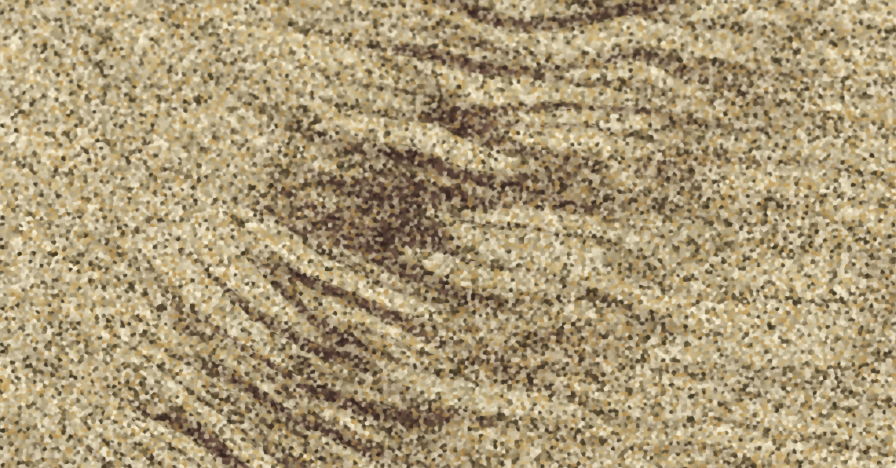
This texture is drawn by a WebGL 1 fragment shader. Its source:

```glsl
precision highp float;
// Pale beach sand of coloured grains, crossed by branching streaks of dark mineral.
uniform vec2 u_resolution;

vec3 hash3(vec2 p) {
  vec3 q = fract(p.xyx * vec3(0.1031, 0.1030, 0.0973));
  q += dot(q, q.yxz + 33.33);
  return fract((q.xxy + q.yzz) * q.zyx);
}

float slopeAt(vec2 cell, vec2 offset) {
  float angle = 6.2832 * hash3(cell + 71.0).x;
  return dot(vec2(cos(angle), sin(angle)), offset);
}

float gradientNoise(vec2 p) {
  vec2 i = floor(p), f = fract(p);
  vec2 u = f * f * f * (f * (f * 6.0 - 15.0) + 10.0);
  vec2 e = vec2(1.0, 0.0);
  return mix(mix(slopeAt(i, f), slopeAt(i + e, f - e), u.x),
             mix(slopeAt(i + e.yx, f - e.yx), slopeAt(i + 1.0, f - 1.0), u.x), u.y);
}

// Flow coordinates: x runs along the streaks, y across them.
// The flow is steep at lower left and flattens to the right.
vec2 flow(vec2 p) {
  float bend = p.x - 0.85 + 0.35 * p.y;
  float across = p.y + 0.15 * p.x + 0.45 * (bend - sqrt(bend * bend + 0.05));
  across += 0.05 * gradientNoise(p * 2.7) + 0.02 * gradientNoise(p * 7.0 + 5.0);
  return vec2(p.x - 0.4 * p.y, across);
}

// Amount of dark mineral, from 0 to 1.
float streaks(vec2 p) {
  vec2 f = flow(p);
  float broad = abs(gradientNoise(f * vec2(1.5, 8.0) + 3.0) - 0.04);
  float fine = abs(gradientNoise(f * vec2(1.7, 13.0) + 19.0) + 0.03);
  float side = p.x - 0.48 - 0.65 * p.y;
  float width = side > 0.0 ? 0.42 : 0.30;
  float core = exp(-side * side / (width * width));
  float fringe = 0.08 + 0.17 * smoothstep(-0.3, 0.5, side);
  float bands = 1.0 - smoothstep(0.0, 0.20, broad);
  float threads = 1.0 - smoothstep(0.0, 0.22, fine);
  float patchy = 0.9 + 0.8 * gradientNoise(p * 4.0 + 40.0);
  float amount = bands * (0.95 * core * patchy + 0.4 * fringe) + threads * (0.38 * core + 0.8 * fringe);
  return 0.9 * (1.0 - exp(-1.35 * max(amount, 0.0)));
}

vec3 grainColor(vec3 rnd, float mineral) {
  vec3 quartz = mix(vec3(0.64, 0.58, 0.43), vec3(0.97, 0.93, 0.82), rnd.x);
  vec3 honey = mix(vec3(0.72, 0.58, 0.33), vec3(0.86, 0.78, 0.58), rnd.x);
  vec3 pale = mix(quartz, honey, step(0.76, rnd.y));
  pale *= mix(vec3(1.0), vec3(0.66, 0.60, 0.56), mineral);
  vec3 olive = mix(vec3(0.25, 0.21, 0.13), vec3(0.55, 0.48, 0.33), rnd.x);
  vec3 garnet = mix(vec3(0.20, 0.14, 0.12), vec3(0.45, 0.34, 0.28), rnd.x);
  vec3 dark = mix(olive, garnet, smoothstep(0.15, 0.7, mineral));
  float share = 0.11 + 0.70 * mineral;
  return mix(pale, dark, 1.0 - smoothstep(share - 0.08, share + 0.08, rnd.z));
}

void main() {
  vec2 p = gl_FragCoord.xy / u_resolution.y;
  float mineral = streaks(p);

  // Jittered grains, blended softly at their borders; the far sand is softer.
  vec2 g = p * 128.0;
  vec2 home = floor(g);
  float sharpness = mix(5.5, 3.8, smoothstep(0.4, 1.0, p.y));
  vec3 sum = vec3(0.0);
  float total = 0.0;
  for (int j = -1; j <= 1; j++) {
    for (int i = -1; i <= 1; i++) {
      vec2 cell = home + vec2(float(i), float(j));
      vec3 place = hash3(cell + 211.0);
      vec2 d = g - cell - 0.1 - 0.8 * place.xy;
      float weight = exp(-sharpness * dot(d, d) * mix(0.7, 1.4, place.z));
      sum += weight * grainColor(hash3(cell), mineral);
      total += weight;
    }
  }
  vec3 color = sum / total;

  // Gentle unevenness of the surface light.
  color *= 1.0 + 0.07 * gradientNoise(flow(p) * vec2(3.0, 9.0) + 60.0);
  gl_FragColor = vec4(color, 1.0);
}
```
